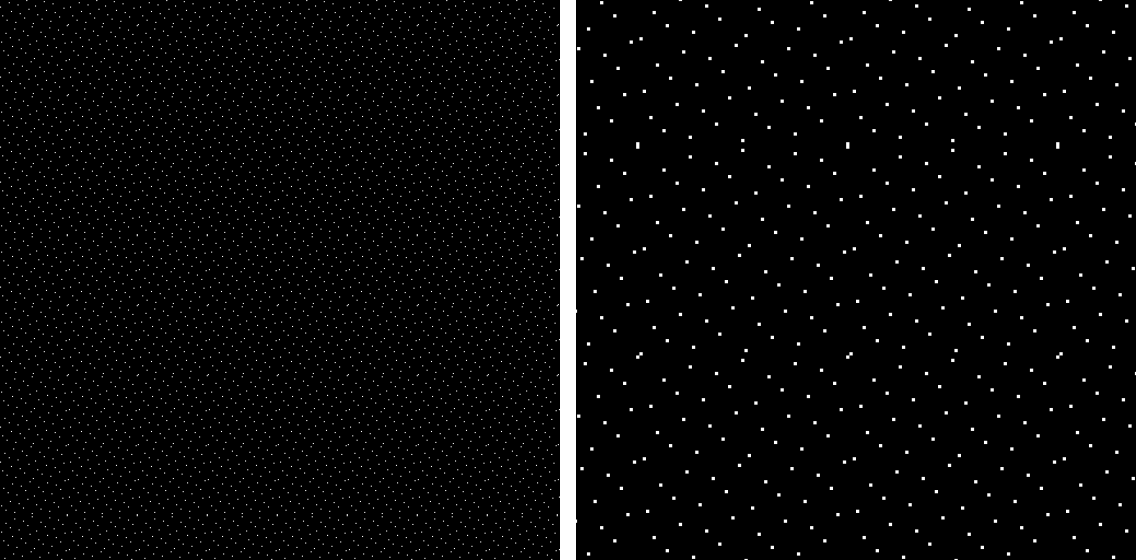
Left, the full canvas; right, a detail of the centre.
Reproduce this texture procedurally as a Shadertoy shader.

```glsl
// Fine white specks on black, scattered as a low-discrepancy (Hammersley) point set that tiles.

const int LEVELS = 6;                      // bits per axis
const int CELLS = 1 << LEVELS;             // cells per canvas side, one speck in each
const float GRAINS = 512.0;                // speck widths per canvas side
const vec2 SHIFT = vec2(-2.2, 41.0);       // offset of the point set, in grains
const vec3 BACKGROUND = vec3(0.0);
const vec3 SPECK = vec3(1.0);

// Mirrors the bits of a cell index and returns a fraction in [0, 1).
float radicalInverse(int index) {
    int mirrored = 0;
    for (int bit = 0; bit < LEVELS; bit++) {
        mirrored = (mirrored << 1) | ((index >> bit) & 1);
    }
    return float(mirrored) / float(CELLS);
}

// Centre of the speck in a cell, snapped to the grain grid.
vec2 speckCentre(ivec2 cell) {
    ivec2 wrapped = cell & (CELLS - 1);
    vec2 offset = vec2(radicalInverse(wrapped.y), radicalInverse(wrapped.x));
    vec2 point = (vec2(cell) + offset) * GRAINS / float(CELLS);
    return floor(point + SHIFT) + 0.5;
}

// Share of the pixel's area that a unit square speck covers.
float squareCoverage(vec2 delta, vec2 pixelSize) {
    vec2 low = max(delta - 0.5 * pixelSize, vec2(-0.5));
    vec2 high = min(delta + 0.5 * pixelSize, vec2(0.5));
    vec2 overlap = max(high - low, 0.0) / pixelSize;
    return overlap.x * overlap.y;
}

void mainImage(out vec4 fragColor, in vec2 fragCoord) {
    vec2 pixelSize = GRAINS / iResolution.xy;
    vec2 position = fragCoord * pixelSize;
    ivec2 home = ivec2(floor((position - SHIFT) * float(CELLS) / GRAINS));

    // Gather specks from the surrounding cells
    float coverage = 0.0;
    for (int y = -1; y <= 1; y++) {
        for (int x = -1; x <= 1; x++) {
            vec2 centre = speckCentre(home + ivec2(x, y));
            coverage += squareCoverage(position - centre, pixelSize);
        }
    }

    fragColor = vec4(mix(BACKGROUND, SPECK, min(coverage, 1.0)), 1.0);
}
```
